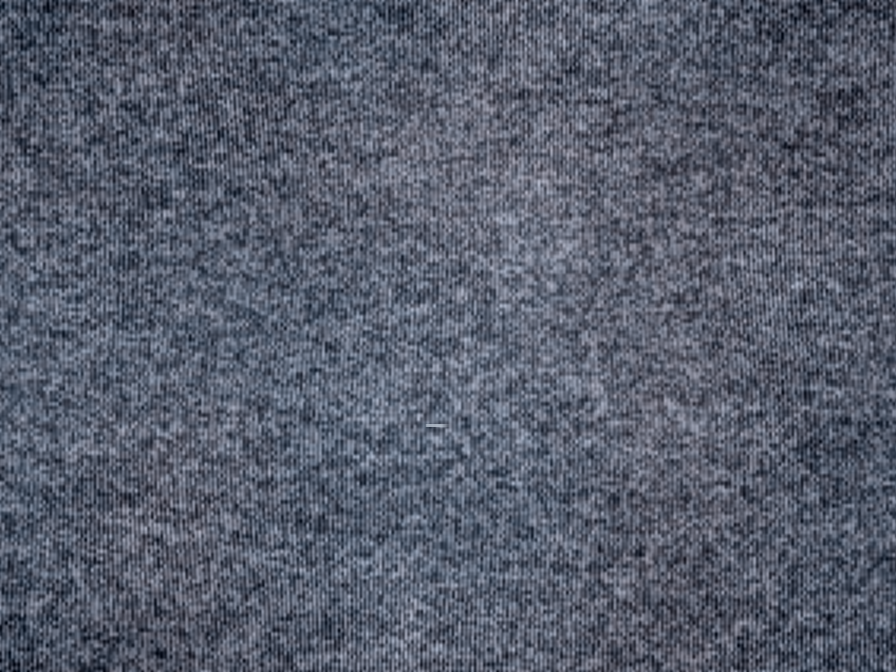
Reproduce this texture procedurally as a Shadertoy shader.

```glsl
// Heathered blue-grey knit jersey: fine vertical wales, speckled yarn, soft vignette.

// Lengths are in canvas heights; frequencies are cycles or cells per height.
const vec3  YARN_COLOR     = vec3(0.343, 0.369, 0.430);
const vec3  LIGHT_TINT     = vec3(1.00, 1.00, 1.03);
const vec3  WARM_SHIFT     = vec3(0.035, 0.000, -0.015);
const vec3  FLECK_COLOR    = vec3(0.74, 0.78, 0.83);
const float WALE_FREQ      = 150.0;
const float WALE_DEPTH     = 0.055;
const float WALE_BEND      = 0.020;
const vec2  STITCH_FREQ    = vec2(212.0, 178.0);
const float STITCH_DEPTH   = 0.34;
const vec2  HEATHER_FREQ   = vec2(85.0, 125.0);
const float HEATHER_DEPTH  = 0.165;
const vec2  STREAK_FREQ    = vec2(26.0, 85.0);
const float STREAK_DEPTH   = 0.12;
const vec2  BLOTCH_FREQ    = vec2(5.0, 8.0);
const float BLOTCH_DEPTH   = 0.065;
const float VIGNETTE_DEPTH = 0.070;
const vec2  FLECK_CENTER   = vec2(0.635, 0.366);
const vec2  FLECK_SIZE     = vec2(0.038, 0.0032);

// Integer hash of a lattice cell, 0 to 1
float hash(vec2 cell) {
    uvec2 q = uvec2(ivec2(cell)) * uvec2(1597334677u, 3812015801u);
    uint n = q.x ^ q.y;
    n = (n ^ (n >> 16u)) * 2146121005u;
    n = (n ^ (n >> 15u)) * 2221713035u;
    n ^= n >> 16u;
    return float(n >> 8u) / 16777216.0;
}

// Smooth value noise, centred on zero
float noise(vec2 p) {
    vec2 cell = floor(p);
    vec2 f = fract(p);
    f = f * f * (3.0 - 2.0 * f);
    float low  = mix(hash(cell), hash(cell + vec2(1.0, 0.0)), f.x);
    float high = mix(hash(cell + vec2(0.0, 1.0)), hash(cell + 1.0), f.x);
    return mix(low, high, f.y) - 0.5;
}

// Vertical ribs, bending slightly and more distinct in some patches
float wales(vec2 p) {
    float bend = WALE_BEND * noise(p * 3.0 + 40.0);
    float clarity = clamp(1.0 + 1.4 * noise(p * vec2(6.0, 5.0) + 70.0), 0.3, 1.7);
    return clarity * cos(6.2831853 * WALE_FREQ * (p.x + bend));
}

// Broken row of pale pulled threads
float flecks(vec2 p) {
    vec2 d = abs(p - FLECK_CENTER - vec2(0.0, 0.004 * noise(p * 50.0)));
    vec2 band = 1.0 - smoothstep(FLECK_SIZE * 0.5, FLECK_SIZE, d);
    float gaps = smoothstep(-0.08, 0.22, noise(p * vec2(110.0, 60.0) + 15.0));
    return band.x * band.y * gaps;
}

void mainImage(out vec4 fragColor, in vec2 fragCoord) {
    vec2 p = fragCoord / iResolution.y;
    vec2 centered = 2.0 * fragCoord / iResolution.xy - 1.0;

    // Yarn speckle from single stitches up to broad blotches
    float light = STITCH_DEPTH * noise(p * STITCH_FREQ)
                + HEATHER_DEPTH * noise(p * HEATHER_FREQ + 200.0)
                + STREAK_DEPTH * noise(p * STREAK_FREQ + 400.0)
                + BLOTCH_DEPTH * noise(p * BLOTCH_FREQ + 600.0);

    // Knit relief and lighting
    light += WALE_DEPTH * wales(p);
    light += VIGNETTE_DEPTH * (0.667 - dot(centered, centered));

    // Warm and cool drift in the dye
    float warmth = noise(p * 4.0 + 800.0) + 0.8 * noise(p * vec2(60.0, 90.0) + 900.0);

    vec3 color = YARN_COLOR + LIGHT_TINT * light + WARM_SHIFT * warmth;
    color = mix(color, FLECK_COLOR, 0.8 * flecks(p));
    fragColor = vec4(clamp(color, 0.0, 1.0), 1.0);
}
```
